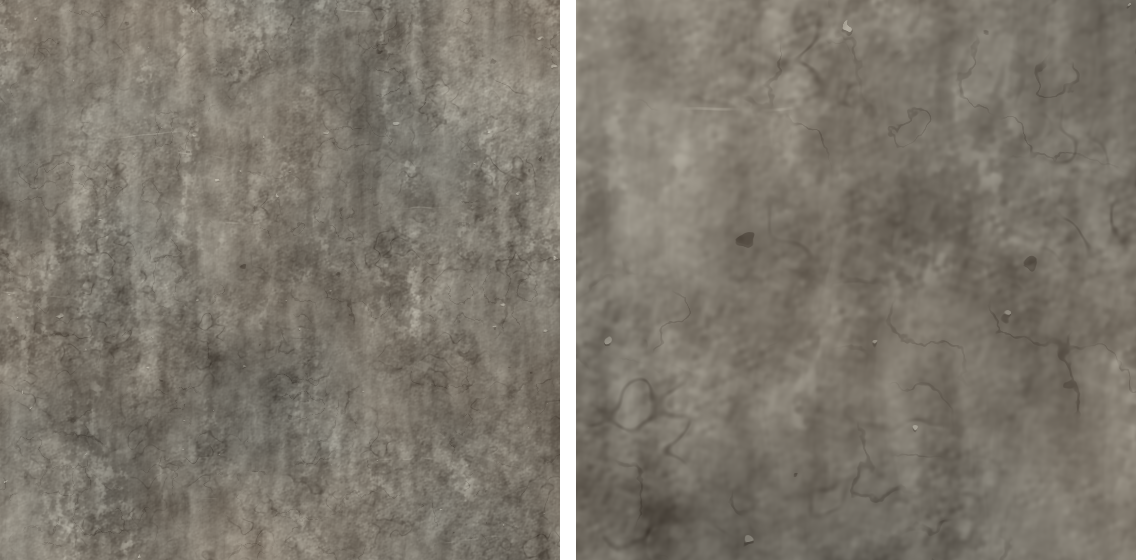
Left: the whole. Right: its middle third, enlarged.
Reproduce this texture procedurally as a WebGL 1 fragment shader.

```glsl
precision highp float;
// Weathered grey-brown concrete: soft cloudy stains, fine upright streaks and a
// crumbly grain from layered value noise, then short plaster wrinkles, hairline
// cracks, pale flaked paint, tiny chips and a few shallow scratches on top.

#define BASE_COLOR vec3(0.500, 0.476, 0.434)
#define COOL_TINT vec3(-0.022, 0.000, 0.014)
#define CLOUD 0.115
#define MOTTLE 0.100
#define STREAK 0.085
#define GRAIN 0.072
#define RELIEF 0.055
#define WRINKLE_DEPTH 0.060
#define CRACK_DEPTH 0.060
#define FLAKE_LIGHT 0.065
#define CHIP_GRID 24.0
#define SCRATCHES 12

uniform vec2 u_resolution;

const mat2 TURN = mat2(0.8, 0.6, -0.6, 0.8);

float hash(vec2 p) {
  vec3 q = fract(vec3(p.xyx) * 0.1031);
  q += dot(q, q.yzx + 33.33);
  return fract((q.x + q.y) * q.z);
}

// Value noise from -1 to 1
float noise(vec2 p) {
  vec2 i = floor(p), f = fract(p);
  f = f * f * (3.0 - 2.0 * f);
  float low = mix(hash(i), hash(i + vec2(1.0, 0.0)), f.x);
  float high = mix(hash(i + vec2(0.0, 1.0)), hash(i + 1.0), f.x);
  return 2.0 * mix(low, high, f.y) - 1.0;
}

float fbm(vec2 p) {
  float sum = 0.0, amp = 0.5;
  for (int i = 0; i < 4; i++) {
    sum += amp * noise(p);
    p = p * 2.03 + vec2(17.3, 9.1);
    amp *= 0.5;
  }
  return sum;
}

// Fine plaster height; each octave is turned to hide the lattice
float plaster(vec2 p) {
  float sum = 0.0, amp = 0.42;
  vec2 q = TURN * p * 66.0 + 90.0;
  for (int i = 0; i < 3; i++) {
    sum += amp * noise(q);
    q = TURN * q * 1.95 + 31.0;
    amp *= 0.86;
  }
  return sum;
}

// Short dark creases left by the trowel
float wrinkles(vec2 p) {
  vec2 q = p + 0.006 * vec2(noise(p * 70.0 + 3.0), noise(p * 64.0 + 21.0));
  float crease = 1.0 - smoothstep(0.0, 0.22, abs(noise(TURN * q * 48.0 + 70.0)));
  return crease * smoothstep(-0.05, 0.3, fbm(p * 19.0 + 52.0));
}

// Broken hairlines along the zero crossings of warped noise
float cracks(vec2 p, float px) {
  float sum = 0.0;
  vec2 freq = vec2(9.0, 21.0);
  for (int i = 0; i < 2; i++) {
    float seed = 40.0 + 23.0 * float(i);
    vec2 warp = 0.014 * vec2(fbm(p * 52.0 + seed), fbm(p * 57.0 + seed + 9.0));
    float dist = abs(noise((p + warp) * freq + seed)) / (1.3 * freq.y);
    float line = 1.0 - smoothstep(0.0003, 0.0010 + px, dist);
    sum += line * smoothstep(0.08, 0.30, fbm(p * 13.0 + seed * 1.7));
    freq = vec2(34.0, 29.0);
  }
  return min(sum, 1.0);
}

// Tiny pale chips and dark pits with ragged rims
float chips(vec2 p, float px) {
  float sum = 0.0;
  vec2 ragged = p + 0.0022 * vec2(noise(p * 210.0), noise(p * 190.0 + 50.0));
  vec2 cell = floor(p * CHIP_GRID);
  for (int y = -1; y <= 1; y++) {
    for (int x = -1; x <= 1; x++) {
      vec2 id = cell + vec2(float(x), float(y));
      float present = step(hash(id + 3.7), 0.15);
      vec2 center = (id + vec2(hash(id + 11.1), hash(id + 27.9))) / CHIP_GRID;
      float size = mix(0.0008, 0.0034, pow(hash(id + 55.3), 2.0));
      vec2 d = (ragged - center) / vec2(mix(0.6, 2.0, hash(id + 71.7)), 1.0);
      float body = 1.0 - smoothstep(size - px, size + px, length(d));
      d.y += 0.5 * size + 0.0006;
      float shade = 1.0 - smoothstep(size - px, size + px, length(d));
      float light = mix(-0.10, 0.15, step(0.35, hash(id + 88.2)));
      sum += present * (light * body - 0.08 * shade * (1.0 - body));
    }
  }
  return sum;
}

// Faint, nearly level scratches that fade at both ends
float scratches(vec2 p, float px) {
  float sum = 0.0;
  for (int i = 0; i < SCRATCHES; i++) {
    vec2 id = vec2(float(i) * 3.0 + 1.0, 19.0);
    vec2 d = p - vec2(hash(id), hash(id + 7.0));
    float slope = 0.25 * (hash(id + 13.0) - 0.5);
    float reach = mix(0.02, 0.09, hash(id + 29.0));
    float dist = abs(d.y - slope * d.x - 0.002 * noise(p * 40.0 + id));
    float line = 1.0 - smoothstep(0.0003, 0.0009 + px, dist);
    sum += line * (1.0 - smoothstep(0.5 * reach, reach, abs(d.x)));
  }
  return sum * smoothstep(-0.3, 0.4, noise(p * 55.0 + 8.0));
}

void main() {
  float side = min(u_resolution.x, u_resolution.y);
  vec2 p = gl_FragCoord.xy / side;
  float px = 0.7 / side;

  // Stains and streaks
  vec2 warped = p + 0.04 * vec2(fbm(p * 9.0 + 2.0), fbm(p * 9.0 + 60.0));
  float cloud = fbm(warped * vec2(4.6, 3.8) + 12.0);
  float mottle = fbm(warped * vec2(27.0, 19.0) + 33.0);
  float streak = fbm(vec2(p.x * 58.0 + 0.5 * mottle, p.y * 6.0) + 81.0);
  float tone = CLOUD * cloud + MOTTLE * mottle + STREAK * streak;

  // Grain lit from the upper left, stronger in rough areas
  float height = plaster(p);
  float slope = height - plaster(p + vec2(-0.0010, 0.0016));
  float rough = 0.7 + 0.6 * smoothstep(-0.3, 0.3, fbm(p * 11.0 + 47.0));
  tone += rough * (GRAIN * height + RELIEF * slope - WRINKLE_DEPTH * wrinkles(p));

  // Flaked paint in narrow upright patches
  float zone = smoothstep(0.14, 0.5, fbm(warped * vec2(24.0, 7.0) + 95.0));
  tone += FLAKE_LIGHT * zone * smoothstep(-0.2, 0.5, height + 0.5 * streak);

  // Surface damage
  tone -= CRACK_DEPTH * cracks(p, px);
  tone += chips(p, px) + 0.07 * scratches(p, px);

  // Cool and warm drift over the stains
  float cool = fbm(p * 4.0 + 140.0) - 0.3 * cloud;
  vec3 color = BASE_COLOR + tone * vec3(1.0, 1.03, 1.0) + COOL_TINT * cool;
  gl_FragColor = vec4(clamp(color, 0.0, 1.0), 1.0);
}
```
